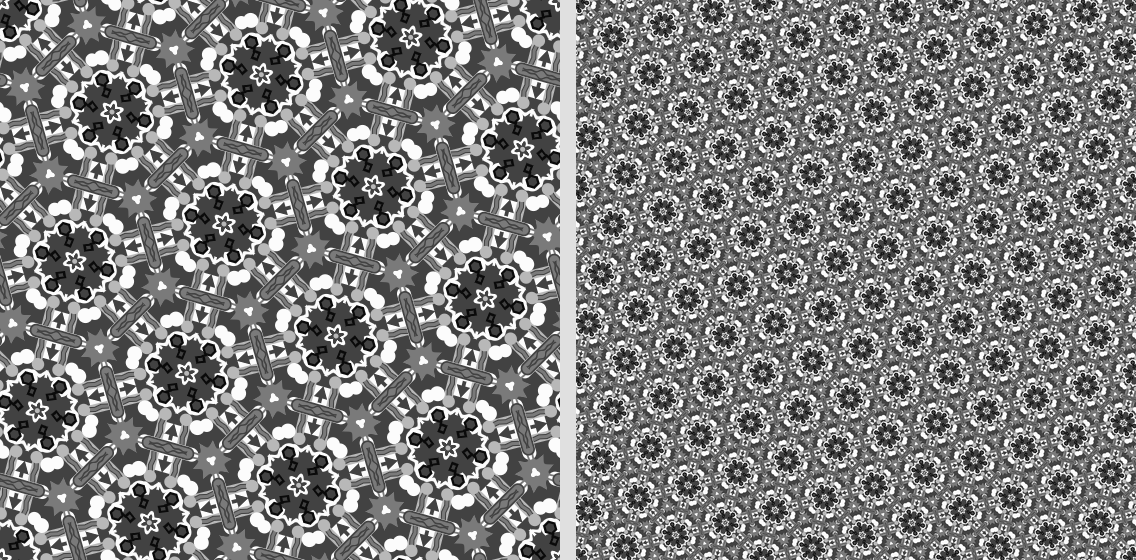
Left, the tile; right, the same tile 3 across and 3 down.
This pattern is drawn by a Shadertoy shader. Its source:

```glsl
// Tiling grey hexagonal ornament: lacy rosettes, spiked stars and barred links.

const vec3 INK   = vec3(0.04);
const vec3 DARK  = vec3(0.26);
const vec3 MID   = vec3(0.48);
const vec3 LIGHT = vec3(0.72);
const vec3 WHITE = vec3(0.99);

const float PI = 3.14159265;
const float STEP_ANGLE = PI / 3.0;

// Lengths below are fractions of the distance between rosette centres.
const float ROSETTE_RADIUS = 0.255;
const float LACE_RADIUS = 0.240;
const float HOOK_RADIUS = 0.215;   // large ink rings
const float LINK_RADIUS = 0.128;   // small ink rings
const float INK_WIDTH = 0.0075;    // half stroke
const float ARM_OFFSET = 0.077;
const float STAR_DISTANCE = 0.57735;
const float STAR_RADIUS = 0.105;
const float BAR_HALF_LENGTH = 0.155;
const float BAR_RADIUS = 0.045;

float pixel; // pixel size in rosette spacings

void paint(inout vec3 col, vec3 tint, float d) {
    col = mix(col, tint, clamp(0.5 - d / pixel, 0.0, 1.0));
}

// Rotates p into the nearest of six sectors; the sector axis becomes +x.
vec2 foldSector(vec2 p, float axis) {
    float k = floor((atan(p.y, p.x) - axis) / STEP_ANGLE + 0.5) * STEP_ANGLE + axis;
    float c = cos(k), s = sin(k);
    return vec2(c * p.x + s * p.y, c * p.y - s * p.x);
}

float segment(vec2 p, vec2 a, vec2 b) {
    vec2 ab = b - a;
    return length(p - a - ab * clamp(dot(p - a, ab) / dot(ab, ab), 0.0, 1.0));
}

float box(vec2 p, vec2 halfSize) {
    vec2 d = abs(p) - halfSize;
    return max(d.x, d.y);
}

float hexagon(vec2 p, float r) {
    p = abs(p);
    return max(p.y, dot(p, vec2(0.866, 0.5))) - r;
}

// Paired arms reaching from a rosette to a bar; e.x points to the neighbour.
void drawArms(inout vec3 col, vec2 e) {
    float side = abs(e.y);
    paint(col, WHITE, box(e - vec2(0.405, 0.0), vec2(0.065, 0.060)));
    paint(col, DARK, max(side - 0.55 * (e.x - 0.335), e.x - 0.415));
    paint(col, DARK, box(e - vec2(0.425, 0.0), vec2(0.022, 0.012)));
    vec2 q = vec2(e.x, side - ARM_OFFSET);
    paint(col, LIGHT, segment(q, vec2(0.31, 0.0), vec2(0.45, 0.0)) - 0.029);
    float zigzag = 0.018 * (abs(fract(e.x * 11.0) - 0.5) - 0.25);
    float strip = box(vec2(q.x - 0.392, q.y - zigzag), vec2(0.062, 0.010));
    paint(col, DARK, strip - 0.007);
    paint(col, MID, strip);
    paint(col, LIGHT, length(vec2(e.x - 0.292, side - 0.068)) - 0.040);
}

// Spiked star on the threefold centre, and the pair of dots before it.
void drawStar(inout vec3 col, vec2 s) {
    vec2 q = s - vec2(STAR_DISTANCE, 0.0);
    float a = atan(q.y, q.x), r = length(q);
    float spike = abs(fract(a * 4.5 / PI) - 0.5) * 2.0;
    paint(col, MID, 0.75 * (r - STAR_RADIUS - 0.045 * (spike * spike - 0.4)));
    paint(col, WHITE, r - 0.026 - 0.007 * cos(3.0 * a));
    paint(col, WHITE, length(s - vec2(0.352, 0.031)) - 0.043);
    paint(col, WHITE, length(s - vec2(0.352, -0.031)) - 0.048);
}

// Capped bar across the midpoint between two rosettes.
void drawBar(inout vec3 col, vec2 e) {
    vec2 q = abs(vec2(e.x - 0.5, e.y));
    vec2 tip = vec2(0.0, BAR_HALF_LENGTH);
    paint(col, WHITE, segment(q, vec2(0.0), tip) - BAR_RADIUS);
    paint(col, MID, segment(q, vec2(0.018, 0.14), vec2(0.012, 0.225)) - 0.006);
    float body = segment(q, vec2(0.0), tip - vec2(0.0, 0.025)) - BAR_RADIUS + 0.002;
    paint(col, DARK, body);
    paint(col, MID, body + 0.011);
    float wave = 0.007 + 0.018 * exp(-q.y * q.y * 900.0) + 0.004 * cos(q.y * 90.0);
    paint(col, DARK, max(abs(q.x - wave) - 0.0055, q.y - 0.125));
}

// Dark disc with a lace rim, six ink chains and a petalled hub.
void drawRosette(inout vec3 col, vec2 p, vec2 s) {
    float r = length(p), a = atan(p.y, p.x);
    paint(col, DARK, r - ROSETTE_RADIUS);
    float lace = abs(r - LACE_RADIUS - 0.014 * cos(18.0 * a)) * 0.75 - 0.0095;
    float spokes = max(abs(r - 0.245) - 0.025, (abs(sin(6.0 * a)) - 0.22) * 0.04);
    paint(col, WHITE, min(lace, spokes));
    paint(col, WHITE, max(length(s - vec2(HOOK_RADIUS, 0.0)) - 0.062, 0.180 - r));
    float hook = hexagon(s - vec2(HOOK_RADIUS, 0.004), 0.034);
    paint(col, DARK, hook);
    vec2 q = s - vec2(LINK_RADIUS, 0.0);
    float link = (abs(q.x + 0.3 * q.y) + abs(q.y)) * 0.72 - 0.020;
    float joint = segment(s, vec2(0.153, 0.006), vec2(0.180, -0.008));
    paint(col, INK, min(min(abs(hook), abs(link)), joint) - INK_WIDTH);
    paint(col, WHITE, abs(r - 0.052 - 0.014 * cos(6.0 * a)) * 0.8 - 0.0095);
    paint(col, LIGHT, r - 0.016);
}

void mainImage(out vec4 fragColor, in vec2 fragCoord) {
    vec2 uv = fragCoord / iResolution.xy;
    pixel = 3.6 / min(iResolution.x, iResolution.y);

    // Fifteen cells per tile: whole-number lattice, mapped to regular hexagons.
    vec2 cell = vec2(4.0 * uv.x - uv.y, 4.0 * uv.y - uv.x);
    vec2 p = vec2(cell.x + 0.5 * cell.y, 0.5 * sqrt(3.0) * cell.y);
    vec2 period = vec2(1.0, sqrt(3.0));
    vec2 p0 = mod(p, period) - 0.5 * period;
    vec2 p1 = mod(p + 0.5 * period, period) - 0.5 * period;
    p = dot(p0, p0) < dot(p1, p1) ? p0 : p1;

    vec2 toEdge = foldSector(p, 0.0);
    vec2 toStar = foldSector(p, 0.5 * STEP_ANGLE);
    vec3 col = DARK;
    drawArms(col, toEdge);
    drawStar(col, toStar);
    drawBar(col, toEdge);
    drawRosette(col, p, toStar);
    fragColor = vec4(col, 1.0);
}
```
